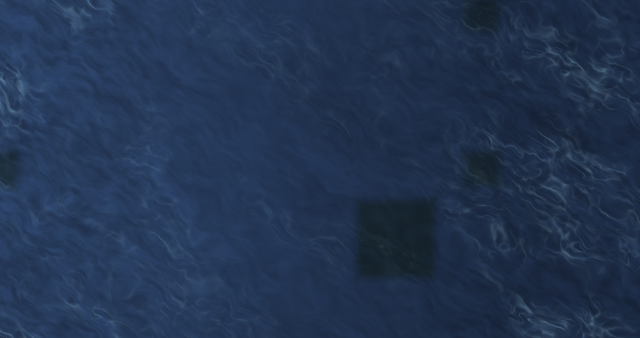
This texture is drawn by a Shadertoy shader. Its source:

```glsl
float hash(vec2 cell) {
    vec3 h = fract(cell.xyx * vec3(0.1031, 0.1030, 0.0973));
    h += dot(h, h.yzx + 33.33);
    return fract((h.x + h.y) * h.z);
}

float noise(vec2 p) {
    vec2 cell = floor(p), f = fract(p);
    f = f * f * (3.0 - 2.0 * f);
    return mix(mix(hash(cell), hash(cell + vec2(1, 0)), f.x),
               mix(hash(cell + vec2(0, 1)), hash(cell + vec2(1, 1)), f.x), f.y);
}

float fbm(vec2 p) {
    float sum = 0.0, weight = 0.5;
    for (int i = 0; i < 4; i++) {
        sum += weight * noise(p);
        p = mat2(0.96, 0.28, -0.28, 0.96) * p * 2.03 + 17.3;
        weight *= 0.5;
    }
    return sum / 0.94;
}

// Thin crests along the middle level of a noise field
float crests(vec2 p) {
    return 1.0 - abs(2.0 * noise(p) - 1.0);
}

// Soft-edged square, 1 inside and 0 outside
float softSquare(vec2 p, float halfSize, float blur) {
    vec2 d = abs(p) - halfSize;
    float dist = length(max(d, 0.0)) + min(max(d.x, d.y), 0.0);
    return 1.0 - smoothstep(-blur, blur, dist);
}

void mainImage(out vec4 fragColor, in vec2 fragCoord) {
    vec2 p = fragCoord / iResolution.y;
    float across = fragCoord.x / iResolution.x;

    // Wave coordinates: x runs down to the right, along the crests
    vec2 warp = vec2(fbm(p * 9.0), fbm(p * 9.0 + 41.0)) - 0.5;
    vec2 bent = p + 0.075 * warp;
    vec2 wave = vec2(dot(bent, vec2(0.8, -0.6)), dot(bent, vec2(0.6, 0.8))) + 5.0;

    // Deep water, lighter on the left
    float light = 1.0 - smoothstep(0.15, 0.85, across + 0.25 * (fbm(p * 2.2 + 3.0) - 0.5));
    light *= 0.82 + 0.18 * smoothstep(0.0, 0.5, p.y);
    vec3 water = mix(vec3(0.103, 0.158, 0.255), vec3(0.153, 0.234, 0.368), light);

    // Ripples, calmer in the middle
    float rough = smoothstep(0.1, 0.9, abs(across - 0.47) * 2.0);
    float ripple = fbm(wave * vec2(24.0, 62.0)) - 0.5;
    float swell = fbm(wave * vec2(6.0, 13.0) + 9.0) - 0.5;
    water *= 1.0 + ripple * mix(0.22, 0.48, rough) + 0.2 * swell;

    // Wisps of foam gathered in patches
    float patches = smoothstep(0.42, 0.8, fbm(wave * vec2(5.0, 9.0) + 23.0));
    float foam = pow(crests(wave * vec2(15.0, 44.0)), 5.0) * noise(wave * vec2(38.0, 90.0));
    foam += 0.6 * pow(crests(wave * vec2(34.0, 85.0) + 7.0), 4.0) * noise(wave * 45.0);
    foam *= (0.06 + patches) * mix(0.3, 1.0, rough);
    water += foam * vec3(0.17, 0.22, 0.21);

    // Dark square shadows under the surface: one large, three small
    float shade = softSquare(p - vec2(1.17, 0.293), 0.115, 0.022);
    for (int i = 0; i < 3; i++) {
        float n = float(i);
        vec2 center = vec2(1.425 * step(0.5, n), 0.5 + 0.46 * step(1.5, n));
        shade = max(shade, 0.85 * softSquare(p - center, 0.05, 0.025));
    }
    water = mix(water, water * vec3(0.72, 0.76, 0.62), shade);

    fragColor = vec4(water, 1.0);
}
```
